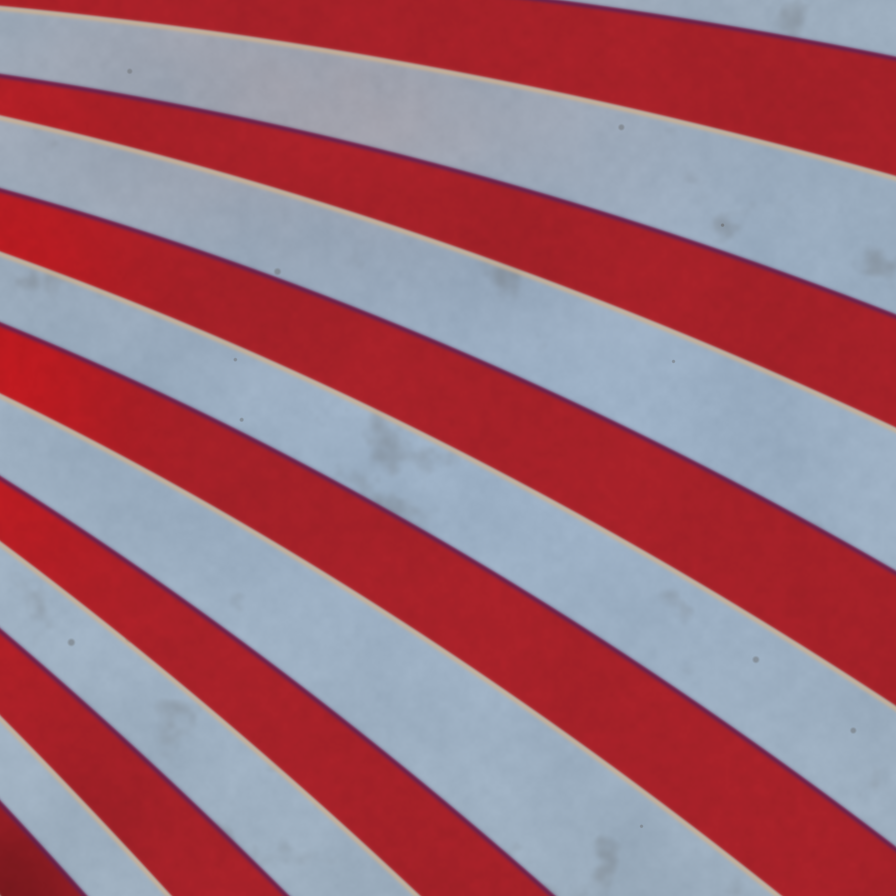
This pattern is drawn by a WebGL 1 fragment shader. Its source:

```glsl
precision highp float;

uniform vec2 u_resolution;

const int BANDS = 7;
const float STEEP_FROM = 3.0;        // bands after this one fan out faster
const float EDGE_SOFT = 0.0022;
const float FRINGE_WIDTH = 0.0032;
const float SPECK_CELLS = 9.0;
const float SPECK_CHANCE = 0.2;

const vec3 RED = vec3(0.645, 0.128, 0.158);
const vec3 BRIGHT_RED = vec3(0.78, 0.09, 0.11);
const vec3 PALE = vec3(0.61, 0.675, 0.735);
const vec3 COOL_PALE = vec3(0.60, 0.69, 0.79);
const vec3 GREY_PALE = vec3(0.61, 0.61, 0.65);
const vec3 CREAM = vec3(0.80, 0.69, 0.57);
const vec3 PURPLE = vec3(0.36, 0.13, 0.34);
const vec3 GRIME = vec3(0.42, 0.43, 0.44);

float hash(vec2 p) {
  vec3 q = fract(vec3(p.xyx) * 0.1031);
  q += dot(q, q.yzx + 33.33);
  return fract((q.x + q.y) * q.z);
}

float noise(vec2 p) {
  vec2 i = floor(p);
  vec2 f = fract(p);
  f = f * f * (3.0 - 2.0 * f);
  vec2 e = vec2(1.0, 0.0);
  return mix(mix(hash(i), hash(i + e), f.x),
             mix(hash(i + e.yx), hash(i + e.xx), f.x), f.y);
}

float fbm(vec2 p) {
  float sum = 0.0;
  float amp = 0.5;
  for (int i = 0; i < 4; i++) {
    sum += amp * noise(p);
    p = p * 2.03 + 17.1;
    amp *= 0.5;
  }
  return sum;
}

// x: signed distance inside the nearest band, y: offset below its centre line
vec2 nearestBand(float x, float depth) {
  vec2 nearest = vec2(-10.0, 0.0);
  for (int i = 0; i < BANDS; i++) {
    float n = float(i);
    float fan = max(n - STEEP_FROM, 0.0);
    float start = -0.0195 + 0.1185 * n + 0.0071 * n * n;
    float slope = 0.056 + 0.130 * n + 0.111 * fan;
    float bend = 0.094 + 0.0286 * n;
    float halfWidth = 0.0238 + 0.0044 * n - 0.0052 * cos(2.0944 * (n - 1.0));
    halfWidth += (0.040 + 0.0195 * fan) * x;

    float offset = depth - (start + (slope + bend * x) * x);
    float tangent = slope + 2.0 * bend * x;
    float inside = (halfWidth - abs(offset)) / sqrt(1.0 + tangent * tangent);
    if (inside > nearest.x) nearest = vec2(inside, offset);
  }
  return nearest;
}

// Sparse soft dots, at most one per cell
float specks(vec2 p) {
  vec2 cell = floor(p * SPECK_CELLS);
  vec2 centre = 0.2 + 0.6 * vec2(hash(cell + 3.7), hash(cell + 91.3));
  float size = mix(0.0025, 0.006, hash(cell + 47.9));
  float dist = length(fract(p * SPECK_CELLS) - centre) / SPECK_CELLS;
  float present = step(1.0 - SPECK_CHANCE, hash(cell + 12.5));
  return present * (1.0 - smoothstep(size * 0.3, size, dist));
}

float bell(float x) {
  return exp(-x * x);
}

void main() {
  vec2 uv = gl_FragCoord.xy / u_resolution;
  vec2 band = nearestBand(uv.x, 1.0 - uv.y);
  float below = step(0.0, band.y);
  float soft = max(EDGE_SOFT, 0.8 / min(u_resolution.x, u_resolution.y));
  float mottle = fbm(uv * 7.0) - 0.47;
  float grain = fbm(uv * 85.0) - 0.47;

  // Pale cloth: cool middle, greyer upper left, blotches and specks
  float cool = bell(length((uv - vec2(0.62, 0.55)) * vec2(1.5, 2.2)));
  vec3 pale = mix(PALE, COOL_PALE, 0.6 * cool);
  float smudge = bell(length((uv - vec2(0.34, 0.9)) * vec2(2.6, 5.0)));
  pale = mix(pale, GREY_PALE, clamp(smudge * (0.75 + mottle), 0.0, 1.0));
  pale += 0.09 * mottle + 0.035 * grain;
  float blotch = smoothstep(0.63, 0.82, fbm(uv * 14.0 + 5.3));
  pale = mix(pale, GRIME, 0.35 * blotch + 0.5 * specks(uv));

  // Red cloth: brighter along the left, dark in the low corner
  float glow = bell(length((uv - vec2(0.0, 0.6)) * vec2(7.0, 3.5)));
  vec3 red = mix(RED, BRIGHT_RED, 0.7 * glow);
  red *= 1.0 + 0.10 * mottle + 0.08 * grain;
  red *= 1.0 - 0.25 * bell(length(uv) * 9.0);

  // Bands with a purple upper fringe and a cream lower fringe
  vec3 color = mix(pale, red, smoothstep(-soft, soft, band.x));
  float creamLine = below * bell((band.x + 0.0025) / FRINGE_WIDTH);
  float purpleLine = (1.0 - below) * bell((band.x - 0.0015) / FRINGE_WIDTH);
  color = mix(color, CREAM, 0.75 * creamLine);
  color = mix(color, PURPLE, 0.7 * purpleLine);

  gl_FragColor = vec4(clamp(color, 0.0, 1.0), 1.0);
}
```
